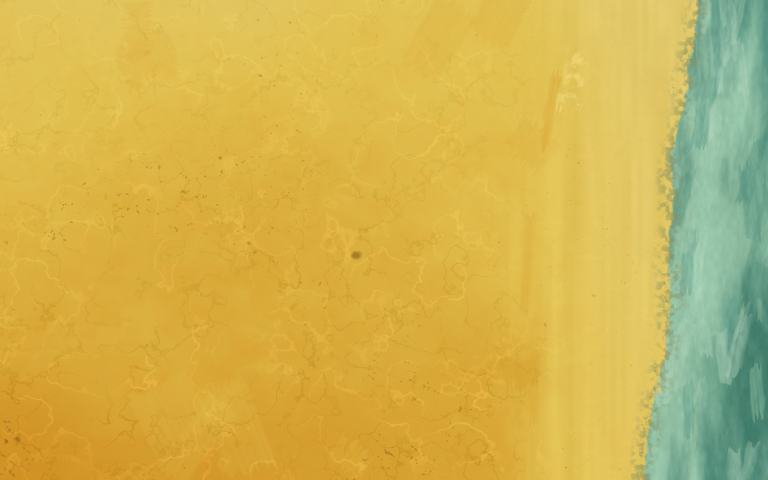
Write a Shadertoy shader that draws this background.

```glsl
// An abstract painted wall: a weathered ochre field fading to pale yellow, beside
// a ragged vertical band of teal brushwork. Layered value noise makes pigment and
// creases, rotated ragged boxes make strokes, and noise peaks make the flecks.

const vec3 YELLOW = vec3(0.885, 0.76, 0.32);
const vec3 OCHRE = vec3(0.84, 0.64, 0.195);
const vec3 ORANGE = vec3(0.80, 0.53, 0.11);
const vec3 STRAW = vec3(0.885, 0.79, 0.43);
const vec3 BROWN = vec3(0.52, 0.36, 0.11);
const vec3 TEAL = vec3(0.36, 0.59, 0.52);
const vec3 DEEP_TEAL = vec3(0.26, 0.49, 0.42);
const vec3 MINT = vec3(0.57, 0.75, 0.64);
const vec3 PALE_MINT = vec3(0.70, 0.83, 0.73);

// Integer hash of a grid cell, giving 0..1
float hash(vec2 cell) {
    uvec2 k = uvec2(ivec2(cell)) * uvec2(1597u, 3571u);
    uint n = (k.x ^ (k.y << 7)) * 747796u + 28913u;
    n = (n ^ (n >> 15)) * 277803u;
    n = (n ^ (n >> 13)) * 668265u;
    return float((n ^ (n >> 16)) & 65535u) / 65535.0;
}

float noise(vec2 p) {
    vec2 i = floor(p), f = fract(p);
    f = f * f * (3.0 - 2.0 * f);
    return mix(mix(hash(i), hash(i + vec2(1, 0)), f.x),
               mix(hash(i + vec2(0, 1)), hash(i + vec2(1, 1)), f.x), f.y);
}

// Layered noise centred on zero
float fbm(vec2 p) {
    float sum = -0.48, amp = 0.5;
    for (int i = 0; i < 5; i++) {
        sum += amp * noise(p);
        p = mat2(1.6, 1.2, -1.2, 1.6) * p + 17.0;
        amp *= 0.5;
    }
    return sum;
}

// Rotated stroke: ragged ends, clean sides and bristle streaks
float stroke(vec2 p, vec2 center, vec2 halfSize, float angle, float soft) {
    float c = cos(angle), s = sin(angle);
    vec2 d = mat2(c, -s, s, c) * (p - center);
    float bristle = noise(vec2(d.x * 240.0, d.y * 8.0) + center * 50.0);
    d += vec2(noise(p * 30.0) - 0.5, 3.0 * bristle - 1.5) * vec2(0.008, 0.010);
    vec2 edge = smoothstep(vec2(soft), vec2(-soft), abs(d) - halfSize);
    return edge.x * edge.y * mix(0.5, 1.0, bristle);
}

// Ragged flecks: peaks of fine noise
float flecks(vec2 p, float scale, float amount) {
    vec2 q = mat2(0.8, 0.6, -0.6, 0.8) * p * scale;
    float peak = noise(q * vec2(0.7, 1.2)) * 0.7 + noise(q * 2.3 + 5.0) * 0.3;
    return smoothstep(0.0, 0.14, peak - 0.92 + 0.16 * amount);
}

// Thin wandering lines where layered noise crosses zero
float creases(vec2 p, float scale) {
    return smoothstep(0.035, 0.0, abs(fbm(p * scale))) * noise(p * 17.0);
}

// Boundary between the two paints at height v
float boundary(float v) {
    return 0.835 + 0.037 * smoothstep(0.0, 0.35, v) + 0.04 * smoothstep(0.58, 1.05, v);
}

vec3 ochreField(vec2 uv, vec2 p) {
    float cloud = fbm(p * 4.0), grain = fbm(p * 26.0 + 9.0);
    float right = smoothstep(0.62, 0.73, uv.x + 0.12 * cloud);
    float depth = smoothstep(1.05, 0.0, uv.y + 0.2 * uv.x + 0.4 * cloud);
    depth += 0.2 * smoothstep(0.38, 0.0, length(uv - vec2(0.34, 0.6)));
    vec3 col = mix(YELLOW, OCHRE, clamp(depth * (1.0 - 0.9 * right) + grain * 0.6, 0.0, 1.0));
    col = mix(col, ORANGE, 0.6 * smoothstep(0.48, 0.0, length(uv * vec2(0.75, 1.6)) + 0.2 * cloud));
    col = mix(col, STRAW, 0.55 * smoothstep(0.76, 1.1, uv.y - 0.1 * uv.x + 0.3 * cloud));
    for (int i = 0; i < 24; i++) { // faint overlapping patches
        vec2 id = vec2(i * 7 + 3, i + 11);
        vec2 size = 0.02 + 0.08 * vec2(hash(id + 41.0), hash(id + 53.0));
        float mask = stroke(p, vec2(1.2 * hash(id), hash(id + 29.0)), size, hash(id + 61.0) * 3.0, 0.005);
        col = mix(col, i % 2 == 0 ? OCHRE : YELLOW, mask * 0.25);
    }
    // Vertical sweeps in the pale margin
    float sweep = 0.6 * noise(p * vec2(26.0, 1.6)) + 0.4 * noise(p * vec2(90.0, 5.0));
    col = mix(col, STRAW, smoothstep(0.66, 0.86, uv.x) * (0.4 + 0.6 * uv.y) * (0.6 + 0.7 * sweep));
    col += right * (sweep - 0.5) * 0.05;
    // Single strokes and a dry scrape
    col = mix(col, OCHRE, 0.5 * stroke(p, vec2(1.145, 0.77), vec2(0.011, 0.08), -0.17, 0.005));
    col = mix(col, OCHRE, 0.4 * stroke(p, vec2(1.10, 0.45), vec2(0.010, 0.10), -0.06, 0.006));
    col = mix(col, OCHRE, 0.7 * stroke(p, vec2(1.09, 0.225), vec2(0.04, 0.028), 0.1, 0.006));
    float scrape = stroke(p, vec2(1.195, 0.83), vec2(0.022, 0.06), -0.2, 0.01);
    col = mix(col, vec3(0.94, 0.85, 0.48), scrape * smoothstep(-0.1, 0.15, fbm(p * 70.0)));
    // Relief and dirt
    float wear = (1.0 - 0.7 * right) * (1.1 - 0.6 * uv.y);
    col += grain * 0.03 + 0.06 * wear * (creases(p + 2.0, 14.0) - creases(p, 20.0));
    float dirt = smoothstep(-0.1, 0.18, fbm(p * 5.0 + 40.0)) * wear;
    col = mix(col, BROWN, 0.4 * flecks(p, 80.0, dirt) + 0.35 * flecks(p + 3.7, 130.0, dirt + 0.15));
    float blot = length((p - vec2(0.743, 0.468)) * vec2(0.8, 1.2)) + 0.01 * fbm(p * 80.0);
    return mix(col, BROWN, 0.6 * smoothstep(0.013, 0.004, blot));
}

vec3 tealBand(vec2 uv, vec2 p) {
    float streak = fbm(vec2(p.x * 26.0 + 2.0 * noise(p * 5.0), p.y * 5.0));
    float light = 1.4 * smoothstep(0.42, 0.0, length((uv - vec2(0.93, 0.5)) * vec2(3.0, 0.8)));
    light += smoothstep(0.32, 0.0, length((uv - vec2(0.875, 0.13)) * vec2(3.0, 1.0)));
    vec3 col = mix(TEAL, MINT, clamp(light + 0.1 + streak * 2.0, 0.0, 1.0));
    float deep = smoothstep(0.32, 0.05, length((uv - vec2(0.99, 0.2)) * vec2(3.0, 1.0)));
    col = mix(col, DEEP_TEAL, clamp(deep * (1.0 - streak), 0.0, 0.9));
    for (int i = 0; i < 44; i++) { // scattered dabs
        vec2 id = vec2(i, i * 3 + 5), size = vec2(0.005, 0.025) + vec2(0.014, 0.06) * hash(id + 43.0);
        vec2 center = vec2(mix(1.38, 1.60, hash(id)), hash(id + 19.0));
        float mask = stroke(p, center, size, (hash(id + 67.0) - 0.6) * 0.5, 0.003);
        col = mix(col, i % 3 == 0 ? TEAL : mix(MINT, PALE_MINT, hash(id + 89.0)), mask * 0.5);
    }
    return col + streak * 0.12 + fbm(p * vec2(130.0, 60.0)) * 0.08;
}

void mainImage(out vec4 fragColor, in vec2 fragCoord) {
    vec2 uv = fragCoord / iResolution.xy, p = uv * vec2(1.6, 1.0);
    float side = uv.x - boundary(uv.y) + fbm(p * vec2(50.0, 22.0)) * 0.02;
    vec3 col = mix(ochreField(uv, p), tealBand(uv, p), smoothstep(-0.003, 0.003, side));
    float seam = smoothstep(0.025, 0.0, abs(side)) * smoothstep(-0.12, 0.2, fbm(p * 110.0));
    fragColor = vec4(mix(col, vec3(0.52, 0.56, 0.38), 0.6 * seam), 1.0);
}
```
